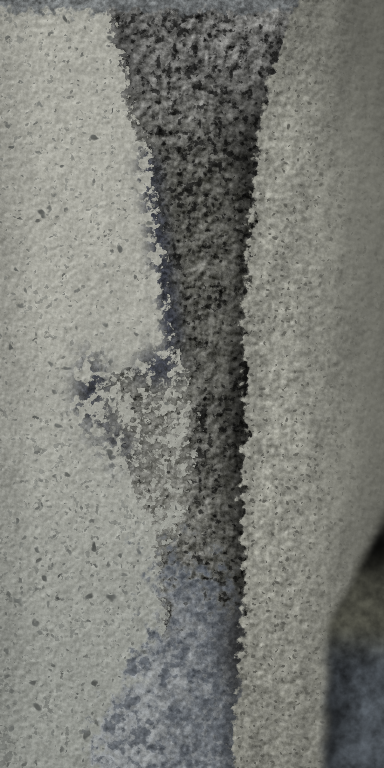
Reproduce this texture procedurally as a WebGL 2 fragment shader.

```glsl
#version 300 es
precision highp float;
uniform vec2 u_resolution;
out vec4 fragColor;

float hash(vec2 p) {
  vec3 q = fract(p.xyx * vec3(.1031, .1030, .0973));
  q += dot(q, q.yzx + 33.33);
  return fract((q.x + q.y) * q.z);
}

float noise(vec2 p) {
  vec2 i = floor(p), f = fract(p);
  f = f * f * (3. - 2. * f);
  return mix(mix(hash(i), hash(i + vec2(1, 0)), f.x),
             mix(hash(i + vec2(0, 1)), hash(i + vec2(1, 1)), f.x), f.y);
}

float fbm(vec2 p) {
  float sum = 0., amp = .5;
  for (int i = 0; i < 4; i++) {
    sum += amp * noise(p);
    p = mat2(1.6, 1.2, -1.2, 1.6) * p + 17.3;
    amp *= .5;
  }
  return sum / .9375;
}

// Relief lit from the upper left
float relief(vec2 p, float scale) {
  return fbm(p * scale) - fbm(p * scale + vec2(.35, .5));
}

float ramp(float a, float b, float v) { return smoothstep(a, b, v); }

float band(float lo, float hi, float soft, float v) {
  return ramp(lo - soft, lo + soft, v) * (1. - ramp(hi - soft, hi + soft, v));
}

float blob(vec2 p, float x, float y, float rx, float ry) {
  vec2 d = (p - vec2(x, y)) / vec2(rx, ry);
  return exp(-dot(d, d));
}

// One randomly turned oval per grid cell
float pits(vec2 p, float scale, float density, float size) {
  vec2 cell = floor(p * scale), f = fract(p * scale) - .5;
  f -= .5 * (vec2(hash(cell + 7.), hash(cell + 19.)) - .5);
  float a = 6.28 * hash(cell + 31.), r = size * (.5 + hash(cell + 43.));
  f = mat2(cos(a), -sin(a), sin(a), cos(a)) * f + .16 * (noise(p * scale * 6.) - .5);
  return step(hash(cell), density) * (1. - ramp(r * .5, r * 1.25, length(f * vec2(1, 1.8))));
}

void main() {
  // x runs 0..1, depth runs 0..2 from the top edge
  vec2 p = gl_FragCoord.xy / u_resolution * vec2(1, 2);
  p.y = 2. - p.y;
  float x = p.x, d = p.y;
  float broad = fbm(p * 8.) - .5, grit = fbm(p * 40.) - .5;
  float grain = fbm(p * 75. + 9.) - .5, fine = fbm(p * 125.) - .5;

  // Left painted face
  vec3 paint = mix(vec3(.655, .655, .62), vec3(.58, .59, .565), ramp(.6, 2., d));
  paint *= 1. - .1 * (1. - ramp(0., .12, x)) + .1 * broad + .1 * grain + .22 * fine;
  paint += .06 * relief(p, 50.) + .14 * relief(p, 95.);
  float low = ramp(.9, 1.6, d);
  float marks = pits(p, 15., .16 + .2 * low, .15);
  marks = max(marks, .8 * pits(p + 3.7, 27., .14 + .18 * low, .19));
  marks = max(marks, .6 * pits(p + 8.1, 55., .2, .24));
  marks = max(marks, .5 * ramp(.13, .25, grain + .25 * broad - .05 + .05 * low));
  paint = mix(paint, vec3(.33, .34, .33) * (1. + grit), .8 * marks);

  // Bare concrete column
  vec3 concrete = mix(vec3(.42, .42, .41), vec3(.325, .325, .305), ramp(.1, .55, d));
  concrete += .06 * ramp(.9, 1.1, d) * (1. - ramp(.5, .6, x));
  concrete *= 1. + .5 * broad + .45 * grit + .6 * grain + .7 * fine;
  concrete += .18 * relief(p, 36.) + .34 * relief(p, 75.);
  concrete *= 1. - .35 * blob(p, .63, .38, .06, .18) - .3 * blob(p, .32, .14, .06, .16)
            - .35 * blob(p, .62, 1.12, .05, .35);
  concrete *= 1. - .5 * ramp(.08, .24, -grain - .4 * broad);
  concrete *= 1. - .5 * pits(p, 42., .22, .22);

  // Ragged paint edge, with a flaking patch halfway down
  float leftEdge = .275 + .25 * min(d, .4) + .14 * clamp(d - .4, 0., .5) - .03 * ramp(1.2, 1.35, d);
  float patchEdge = .21 + .2 * ramp(1.03, 1.42, d);
  float flaking = band(.94, 1.44, .05, d + .1 * broad) * band(patchEdge, .52, .045, x + .08 * broad);
  float exposure = clamp((x - leftEdge + .06 * broad) / .035, -2., 2.);
  exposure = mix(exposure, .1 + .14 * sin(x * 38.), flaking);
  float bare = ramp(-.22, .22, exposure + .9 * grit + 1.6 * grain + 1.4 * fine);

  // Blue-black crust along the edge and at the patch corners
  float crust = band(.4, .9, .04, d) * exp(-pow((x - leftEdge - .005) / .03, 2.));
  crust += blob(p, .235, 1.02, .045, .1) + blob(p, .41, .95, .055, .045);
  crust = min(crust + .5 * blob(p, .3, 1.17, .05, .06), 1.);
  float clots = crust * ramp(-.06, .1, grit + .8 * grain + .02);
  vec3 soot = vec3(.205, .215, .245) * (1. + 1.5 * fine);
  vec3 color = mix(paint, mix(concrete, soot, .7 * crust), bare);
  color = mix(color, soot, .85 * clots);

  // Bluish wash at the foot of the column
  float washEdge = .41 - .19 * ramp(1.55, 2., d);
  float wash = ramp(-.04, .05, x - washEdge + .12 * broad + .14 * grit + .12 * grain)
             * ramp(1.4, 1.54, d + .25 * grit + .2 * grain - .8 * max(x - .51, 0.));
  vec3 blue = mix(vec3(.54, .555, .565), vec3(.38, .4, .425), ramp(.33, .56, x + .4 * grit));
  blue = mix(blue, vec3(.29, .31, .34), .65 * ramp(.04, .2, .6 * grit + .7 * grain + .4 * broad));
  blue = mix(blue, vec3(.58, .59, .59), .5 * ramp(.05, .2, -grain - .3 * grit));
  blue = blue * (1. + .5 * fine) + .2 * relief(p, 70.);
  blue = mix(blue, vec3(.195) * (1. + fine), .8 * blob(p, .625, 1.68, .055, .13));
  color = mix(color, blue, .9 * wash);

  // Weathered strip along the top
  float strip = 1. - ramp(-.01, .01, d - .03 + .05 * grit + .04 * grain);
  color = mix(color, vec3(.43, .445, .45) * (1. + .6 * grit + .8 * fine), .9 * strip);

  // Right painted face, losing sharpness away from the corner
  float sharp = 1. - .7 * ramp(.72, .98, x);
  float streak = fbm(vec2(x * 22. + d * 3., d * 3.5)) - .5;
  vec3 side = mix(vec3(.555, .555, .52), vec3(.43, .43, .4), ramp(.72, 1., x));
  side *= .86 + .14 * ramp(0., .5, d) - .08 * ramp(1.2, 1.9, d);
  side *= 1. + .25 * streak + sharp * (.2 * grit + .3 * grain + .4 * fine);
  side += .2 * sharp * relief(p, 75.);
  float sideMarks = max(pits(p + 5.3, 34., .32, .2), pits(p + 1.9, 56., .32, .23));
  side = mix(side, vec3(.29, .29, .27), .7 * sideMarks * sharp);
  float rightEdge = .635 + .155 * exp(-4. * d) - .03 * ramp(1.65, 2., d);
  float toSide = x - rightEdge + .03 * grit + .04 * grain + .03 * broad;
  color *= 1. - .25 * exp(-pow((x - rightEdge + .01) / .022, 2.));
  color = mix(color, side, ramp(-.006, .006, toSide));

  // Shadowed recess in the lower right corner
  float recessEdge = 1.01 - .17 * ramp(1.25, 1.72, d);
  float recess = ramp(-.02, .025, x - recessEdge + .05 * broad) * ramp(1.25, 1.31, d);
  vec3 hollow = mix(vec3(.25, .25, .22), vec3(.27, .29, .31), ramp(1.62, 1.75, d));
  hollow *= 1. + 1.1 * broad + .6 * grit + .4 * grain;
  hollow *= 1. - .85 * blob(p, .98, 1.41, .06, .09) - .4 * blob(p, .85, 1.88, .04, .15);
  fragColor = vec4(clamp(mix(color, hollow, recess), 0., 1.), 1);
}
```
